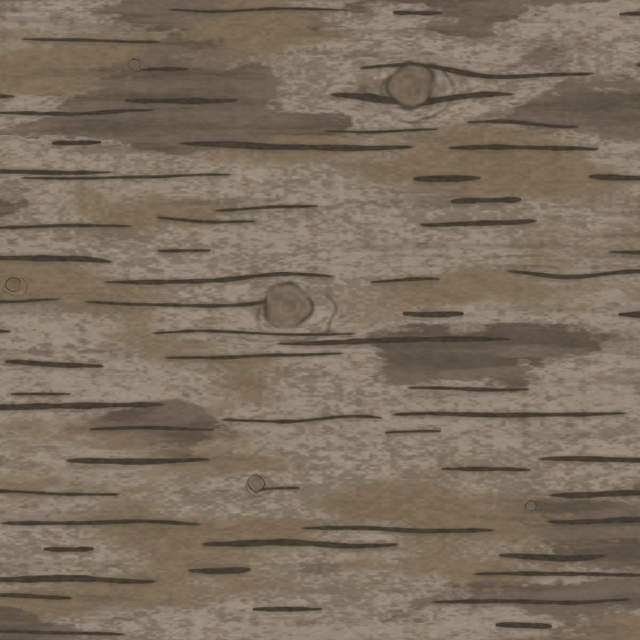
Write a WebGL 1 fragment shader that draws this texture.

```glsl
precision highp float;
// Weathered timber: pale speckled grain with tan and grey-brown stains,
// long tapered horizontal cracks laid out in jittered rows, and a few knots.
// Stains and grain are stretched value noise; knots bend the grain around them.

uniform vec2 u_resolution;

const vec3 PALE = vec3(0.575, 0.525, 0.465);
const vec3 WOOD = vec3(0.505, 0.455, 0.395);
const vec3 TAN = vec3(0.465, 0.395, 0.31);
const vec3 STAIN = vec3(0.42, 0.37, 0.32);
const vec3 SHADE = vec3(0.345, 0.305, 0.255);
const vec3 CRACK = vec3(0.235, 0.21, 0.175);

float hash(vec2 p) {
  return fract(sin(dot(p, vec2(127.1, 311.7))) * 43758.5453);
}

float noise(vec2 p) {
  vec2 i = floor(p);
  vec2 f = fract(p);
  f = f * f * (3.0 - 2.0 * f);
  float low = mix(hash(i), hash(i + vec2(1.0, 0.0)), f.x);
  float high = mix(hash(i + vec2(0.0, 1.0)), hash(i + 1.0), f.x);
  return mix(low, high, f.y);
}

float fbm(vec2 p) {
  float sum = 0.0;
  float amp = 0.533;
  for (int i = 0; i < 4; i++) {
    sum += amp * noise(p);
    p = p * 2.03 + 17.3;
    amp *= 0.5;
  }
  return sum;
}

// Soft line of the given half width around distance zero.
float line(float dist, float halfWidth, float blur) {
  return 1.0 - smoothstep(halfWidth - blur, halfWidth + blur, abs(dist));
}

// Crack core in x, soft surrounding shadow in y.
vec2 cracks(vec2 p, vec2 cells) {
  vec2 result = vec2(0.0);
  for (int j = -1; j <= 1; j++) {
    float row = floor(p.y * cells.y) + float(j);
    float shift = hash(vec2(row, 3.7));
    for (int i = -1; i <= 1; i++) {
      vec2 id = vec2(floor(p.x * cells.x + shift) + float(i), row);
      vec2 jitter = vec2(hash(id + 11.3), hash(id + 29.1)) - 0.5;
      vec2 center = (id + 0.5 + jitter * vec2(0.5, 0.7) - vec2(shift, 0.0)) / cells;
      float halfLength = mix(0.04, 0.19, hash(id + 47.9));
      float wave = noise(vec2(p.x * 9.0, dot(id, vec2(5.3, 9.7)))) - 0.5;
      vec2 d = p - center + vec2(0.0, wave * 0.012);
      float t = d.x / halfLength;
      float taper = sqrt(max(1.0 - t * t * t * t, 0.0));
      float present = step(hash(id + 71.3), 0.88) * smoothstep(1.0, 0.92, abs(t));
      float rough = 0.75 + 0.5 * noise(vec2(p.x * 45.0, row));
      float width = mix(0.0021, 0.0049, hash(id + 83.7)) * taper * rough;
      float core = line(d.y, width, 0.0016);
      float halo = line(d.y + 0.001, width + 0.003, 0.005);
      result = max(result, vec2(core, halo) * present);
    }
  }
  return result;
}

vec2 knotCenter(float index) {
  return fract(vec2(0.45, 0.52) + index * vec2(0.19, 0.345));
}

float knotRadius(float index) {
  return index < 1.5 ? 0.037 : mix(0.008, 0.014, hash(vec2(index, 5.0)));
}

// Pushes the grain away from a knot, above and below.
float grainBend(vec2 d, float radius) {
  vec2 q = d / (radius * vec2(2.2, 1.3));
  return -d.y * 0.55 * exp(-dot(q, q));
}

// Face mask in x, dark outlines in y.
vec2 knot(vec2 d, float radius, float seed) {
  float wobble = (noise(d / radius * 1.6 + seed * 7.0) - 0.5) * radius * 0.3;
  float r = length(d * vec2(1.0, 1.08)) + wobble;
  float face = 1.0 - smoothstep(radius * 0.85, radius * 1.05, r);
  float breaks = smoothstep(0.2, 0.65, noise(d / radius * 1.2 + seed + 31.0));
  float rim = line(r - radius, radius * 0.08, radius * 0.11) * (0.45 + 0.55 * breaks);
  float rings = (0.5 + 0.5 * sin(r / radius * 15.0)) * face * 0.14;
  vec2 lower = (d - radius * vec2(0.35, -0.3)) * vec2(0.75, 1.0);
  float collar = line(length(lower) + wobble - radius * 1.2, radius * 0.04, radius * 0.1);
  return vec2(face, max(max(rim, rings), collar * (0.2 + 0.5 * breaks)));
}

void main() {
  vec2 p = gl_FragCoord.xy / u_resolution;
  vec2 knots = vec2(0.0);
  vec2 grain = p;
  for (int i = 0; i < 6; i++) {
    float index = float(i);
    vec2 d = p - knotCenter(index);
    float radius = knotRadius(index);
    knots = max(knots, knot(d, radius, index));
    grain.y += grainBend(d, radius);
  }

  // Pale base with short speckled fibres.
  float fibre = fbm(grain * vec2(55.0, 130.0));
  float speck = noise(grain * vec2(150.0, 260.0) + 9.0);
  float broad = fbm(grain * vec2(4.0, 15.0) + 40.0);
  float tone = 0.4 * fibre + 0.2 * speck + 0.4 * broad;
  vec3 color = mix(WOOD, PALE, smoothstep(0.34, 0.53, tone));
  float fleck = smoothstep(0.56, 0.74, fbm(grain * vec2(45.0, 120.0) + 23.0));
  color = mix(color, TAN, 0.45 * fleck);

  // Broad stains elongated along the grain, streaked inside.
  float streak = fbm(grain * vec2(6.0, 60.0) + 90.0);
  float ochre = fbm(grain * vec2(2.6, 9.0) + 5.2) + 0.15 * (fibre - 0.5);
  color = mix(color, TAN, 0.85 * smoothstep(0.565, 0.67, ochre));
  float stain = fbm(grain * vec2(2.1, 8.0) + 63.4) + 0.12 * (fibre - 0.5);
  vec3 stainColor = mix(STAIN, SHADE, smoothstep(0.38, 0.66, streak));
  color = mix(color, stainColor, 0.94 * smoothstep(0.575, 0.625, stain));
  color = mix(color, SHADE, 0.3 * smoothstep(0.58, 0.78, streak));

  // Knots, then cracks that stop at the knot faces.
  color = mix(color, mix(STAIN, TAN, fibre), knots.x * 0.75);
  color = mix(color, CRACK, knots.y * 0.75);
  vec2 crack = cracks(grain, vec2(2.6, 24.0)) * (1.0 - knots.x);
  color = mix(color, SHADE, crack.y * 0.4);
  color = mix(color, mix(CRACK, SHADE, 0.35 * speck), crack.x * 0.96);

  color *= 1.0 + 0.08 * (speck - 0.5) + 0.14 * (fibre - 0.5);
  gl_FragColor = vec4(color, 1.0);
}
```
